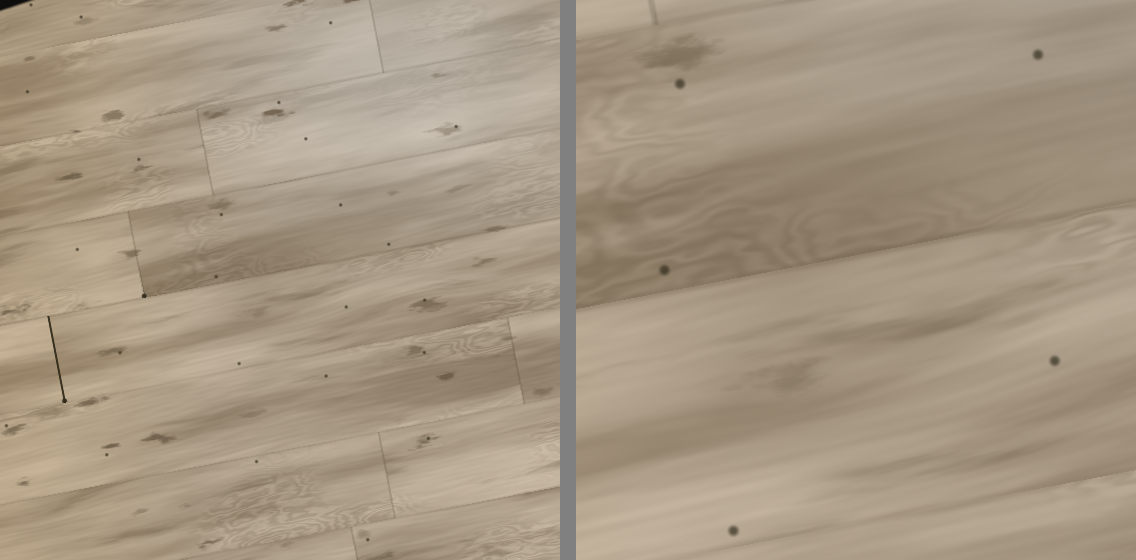
Left, the full canvas; right, a detail of the centre.
Give the GLSL for this texture, as a three.js fragment shader.

```glsl
// Tilted rows of pale oak planks with staggered end joints, one of them open.
// Stretched noise draws the grain, contour lines the growth rings and a jittered
// grid the knots; a soft grey sheen lies over the upper right.
#define TILT 0.19
#define PLANK_WIDTH 0.157
#define PLANK_LENGTH 1.05
#define FIRST_JOINT vec2(0.167, 0.254)
#define JOINT_STEP 0.21
#define KNOT_CELL vec2(0.15, 0.095)
#define KNOT_CHANCE 0.55
#define RING_COUNT 95.0
#define SHEEN_CENTER vec2(0.72, 0.87)
#define SHEEN_SIZE vec2(0.36, 0.25)

varying vec2 vUv;

const vec3 OAK = vec3(0.66, 0.60, 0.52);
const vec3 OAK_LIGHT = vec3(0.73, 0.67, 0.59);
const vec3 OAK_DARK = vec3(0.58, 0.515, 0.43);
const vec3 KNOT = vec3(0.40, 0.34, 0.26);
const vec3 GAP = vec3(0.17, 0.15, 0.09);
const vec3 SHEEN = vec3(0.78, 0.765, 0.735);

float hash(vec2 p) {
  return fract(sin(dot(p, vec2(127.1, 311.7))) * 43758.5453);
}

float noise(vec2 p) {
  vec2 i = floor(p), f = fract(p);
  f = f * f * (3.0 - 2.0 * f);
  return mix(mix(hash(i), hash(i + vec2(1, 0)), f.x),
             mix(hash(i + vec2(0, 1)), hash(i + vec2(1, 1)), f.x), f.y);
}

float fbm(vec2 p) {
  float sum = 0.0, amp = 0.52;
  for (int i = 0; i < 5; i++) {
    sum += amp * noise(p);
    p = p * 2.03 + 17.3;
    amp *= 0.5;
  }
  return sum;
}

// x: knot darkness, y: how far the grain bends around it, z: small dark pits
vec3 knots(vec2 p) {
  vec3 sum = vec3(0.0);
  vec2 cell = floor(p / KNOT_CELL);
  float rough = fbm(p * vec2(45.0, 130.0));
  for (int j = -1; j <= 1; j++) {
    for (int i = -1; i <= 1; i++) {
      vec2 id = cell + vec2(i, j);
      vec2 spot = 0.15 + 0.7 * vec2(hash(id + 3.1), hash(id + 8.7));
      vec2 d = p - (id + spot) * KNOT_CELL;
      float present = step(hash(id + 21.4), KNOT_CHANCE);
      float size = mix(0.5, 1.25, hash(id + 5.9));
      float r = length(d / (vec2(0.026, 0.009) * size));
      sum.x += present * (1.0 - smoothstep(0.1, 1.1, r + (rough - 0.5) * 2.4))
             * mix(0.3, 0.85, hash(id + 13.3));
      sum.y += present * d.y * exp(-0.35 * r * r);
      vec2 pit = d - 0.035 * (vec2(hash(id + 31.0), hash(id + 37.0)) - 0.5);
      sum.z += step(0.72, hash(id + 43.0)) * (1.0 - smoothstep(0.001, 0.0045, length(pit)));
    }
  }
  return sum;
}

void main() {
  // Plank layout: p.x runs along the boards, p.y across them
  float c = cos(TILT), s = sin(TILT);
  vec2 p = vec2(c * vUv.x + s * vUv.y, c * vUv.y - s * vUv.x);
  float across = (p.y - FIRST_JOINT.y) / PLANK_WIDTH;
  float row = floor(across);
  float shift = FIRST_JOINT.x + JOINT_STEP * row - 0.09 * sin(0.4 * row * row);
  float along = (p.x - shift) / PLANK_LENGTH;
  vec2 plank = vec2(row, floor(along));
  float jointDist = (0.5 - abs(fract(along) - 0.5)) * PLANK_LENGTH;
  float seamDist = (0.5 - abs(fract(across) - 0.5)) * PLANK_WIDTH;

  // Grain: wavy streaks that climb a little and part around the knots
  vec3 knot = knots(p);
  vec2 g = p + vec2(hash(plank), hash(plank + 4.6)) * 23.0;
  g.y += 0.016 * (noise(g * vec2(5.0, 9.0)) - 0.5) - 0.05 * p.x - 0.6 * knot.y;
  float streak = fbm(g * vec2(2.6, 24.0));
  float fibre = noise(g * vec2(22.0, 230.0)) - 0.5;
  float blotch = fbm(g * vec2(4.0, 9.0) + 40.0);
  vec3 color = mix(OAK_DARK, OAK, smoothstep(0.26, 0.5, streak));
  color = mix(color, OAK_LIGHT, smoothstep(0.48, 0.74, streak));
  color += 0.14 * (blotch - 0.5) + 0.035 * fibre + 0.025 * (hash(plank + 9.2) - 0.5);

  // Growth rings in patches, and tapered brown streaks
  float patchMask = smoothstep(0.56, 0.78, noise(g * vec2(5.0, 15.0) + 70.0));
  float rings = sin(RING_COUNT * fbm(g * vec2(5.0, 17.0) + 11.0));
  color += 0.035 * patchMask * rings;
  float vein = smoothstep(0.6, 0.8, fbm(g * vec2(4.5, 34.0) + 90.0));
  color = mix(color, KNOT, 0.42 * vein);

  // Warm left side and cool sheen
  color *= mix(vec3(1.02, 1.0, 0.95), vec3(1.0), smoothstep(0.0, 0.5, vUv.x));
  vec2 glow = (vUv - SHEEN_CENTER) / SHEEN_SIZE;
  color = mix(color, SHEEN, 0.62 * exp(-dot(glow, glow)));

  // Knots and pits
  color = mix(color, KNOT, min(knot.x, 0.8));
  color = mix(color, GAP, 0.65 * min(knot.z, 1.0));

  // Seams, end joints and chipped joint corners
  float seamTone = mix(0.04, 0.24, hash(vec2(floor(across + 0.5), 6.0)));
  color = mix(color, KNOT, seamTone * (1.0 - smoothstep(0.0005, 0.004, seamDist)));
  float opened = 1.0 - step(0.5, abs(row));
  float joint = 1.0 - smoothstep(0.0008, 0.0028, jointDist);
  color = mix(color, GAP, joint * mix(0.16, 0.9, opened));
  float corner = length(vec2(jointDist, fract(across) * PLANK_WIDTH - 0.003));
  float chipped = 1.0 - step(0.6, abs(row - 0.5));
  color = mix(color, GAP, 0.85 * chipped * (1.0 - smoothstep(0.003, 0.006, corner)));

  // Dark object edge in the upper left corner
  float edge = vUv.x / 0.06 + (1.0 - vUv.y) / 0.02;
  color = mix(vec3(0.06, 0.055, 0.05), color, smoothstep(0.8, 1.15, edge));
  gl_FragColor = vec4(clamp(color, 0.0, 1.0), 1.0);
}
```
